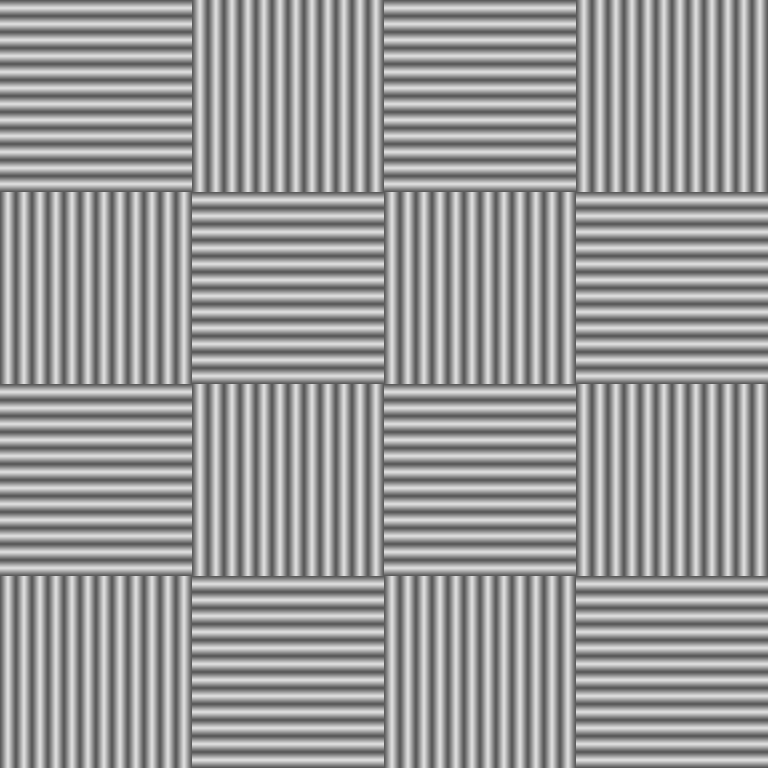
A three.js fragment shader for this pattern:

```glsl
#define TILES 4.0
#define RIDGES_PER_TILE 12.0
#define ROUNDING 0.25
#define SHADE_DARK 0.335
#define SHADE_LIGHT 0.88
#define PI 3.14159265

varying vec2 vUv;

// Height of a ridge: 0 in the grooves at whole numbers, 1 on the crests
float ridge(float x) {
  float slope = 1.0 - abs(2.0 * fract(x) - 1.0);
  float wave = 0.5 - 0.5 * cos(2.0 * PI * x);
  return mix(slope, wave, ROUNDING);
}

// Smoothed checkerboard: 1 on even cells, 0 on odd cells
float checker(vec2 cell) {
  vec2 halfPixel = max(0.5 * fwidth(cell), vec2(1e-5));
  vec2 side = clamp(sin(PI * cell) / (PI * halfPixel), -1.0, 1.0);
  return 0.5 + 0.5 * side.x * side.y;
}

void main() {
  vec2 cell = vUv * TILES;
  vec2 lines = cell * RIDGES_PER_TILE;

  // Even tiles carry upright ridges, odd tiles level ones
  float height = mix(ridge(lines.y), ridge(lines.x), checker(cell));

  gl_FragColor = vec4(vec3(mix(SHADE_DARK, SHADE_LIGHT, height)), 1.0);
}
```
